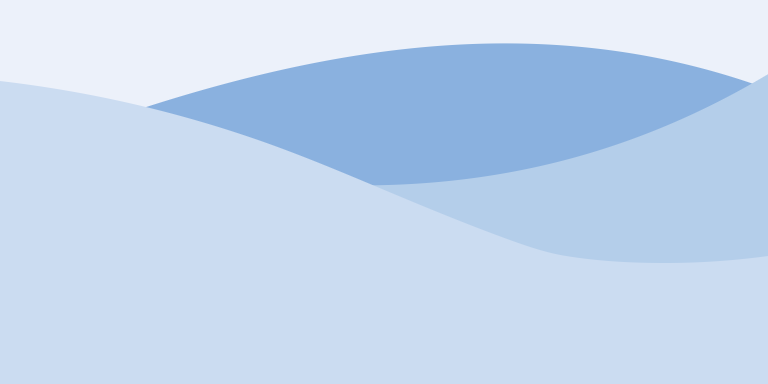
This background is drawn by a Shadertoy shader. Its source:

```glsl
const vec3 SKY_COLOR   = vec3(0.925, 0.945, 0.980);
const vec3 BACK_COLOR  = vec3(0.541, 0.694, 0.873);
const vec3 MID_COLOR   = vec3(0.706, 0.808, 0.918);
const vec3 FRONT_COLOR = vec3(0.796, 0.861, 0.945);

// The canvas spans 2 units across and 1 unit up.
const vec2 CANVAS_SPAN = vec2(2.0, 1.0);

// Hill anchors, and their linear, quadratic and cubic terms
const vec2 BACK_PEAK   = vec2(1.315, 0.887);
const vec3 BACK_CURVE  = vec3(0.0, -0.2266, -0.0394);
const vec2 MID_START   = vec2(0.972, 0.5174);
const vec3 MID_CURVE   = vec3(0.013, 0.2158, 0.0442);

// Front wave knots: x, height, slope
const int KNOT_COUNT = 7;
const vec3 FRONT_KNOTS[KNOT_COUNT] = vec3[KNOT_COUNT](
    vec3(0.000, 0.7890, -0.116),
    vec3(0.667, 0.6372, -0.345),
    vec3(0.972, 0.5174, -0.420),
    vec3(1.333, 0.3732, -0.360),
    vec3(1.471, 0.3339, -0.165),
    vec3(1.732, 0.3151,  0.000),
    vec3(2.000, 0.3333,  0.135)
);

float cubicHill(float x, vec2 anchor, vec3 curve) {
    float d = x - anchor.x;
    return anchor.y + d * (curve.x + d * (curve.y + d * curve.z));
}

// Cubic Hermite curve between two knots
float hermite(float x, vec3 a, vec3 b) {
    float span = b.x - a.x;
    float t = (x - a.x) / span;
    float s = 1.0 - t;
    return s * s * ((1.0 + 2.0 * t) * a.y + t * span * a.z)
         + t * t * ((1.0 + 2.0 * s) * b.y - s * span * b.z);
}

float frontWave(float x) {
    float height = FRONT_KNOTS[0].y;
    for (int i = 0; i < KNOT_COUNT - 1; i++) {
        if (x >= FRONT_KNOTS[i].x) {
            height = hermite(x, FRONT_KNOTS[i], FRONT_KNOTS[i + 1]);
        }
    }
    return height;
}

// Coverage below an edge, softened over one pixel
float fillBelow(float edge, float y) {
    float depth = edge - y;
    float pixel = length(vec2(dFdx(depth), dFdy(depth)));
    return clamp(0.5 + depth / max(pixel, 1e-5), 0.0, 1.0);
}

void mainImage(out vec4 fragColor, in vec2 fragCoord) {
    vec2 p = fragCoord / iResolution.xy * CANVAS_SPAN;

    // Layers from far to near
    vec3 color = SKY_COLOR;
    color = mix(color, BACK_COLOR, fillBelow(cubicHill(p.x, BACK_PEAK, BACK_CURVE), p.y));
    color = mix(color, MID_COLOR, fillBelow(cubicHill(p.x, MID_START, MID_CURVE), p.y));
    color = mix(color, FRONT_COLOR, fillBelow(frontWave(p.x), p.y));

    fragColor = vec4(color, 1.0);
}
```
